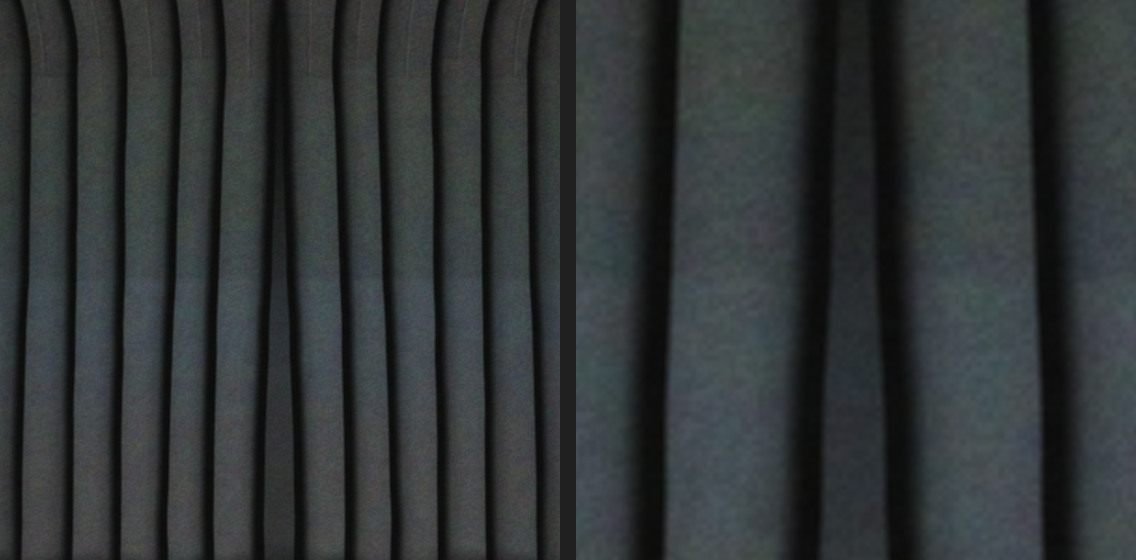
Left, the full canvas; right, a detail of the centre.
A Shadertoy shader for this texture:

```glsl
// Dark pleated curtain: soft vertical folds mirrored about a central gap.
// Each fold lies between two leaning edges and is shaded across its width;
// a curled, stitched heading, a cloth seam and mottled grain add wear.

const int EDGES = 7;
const float AXIS = 0.4987;       // mirror line
const float SEAM_Y = 0.5;        // height where the cloth is joined
const float HEAD_Y = 0.88;       // mean height of the heading hem
const float HEM_STEP = 0.016;    // alternation of hem height between folds
const float GAP = 0.0035;        // mean black width beside an edge
const float SHADE = 0.019;       // reach of the deep shade beside it
const float ROLL = 0.050;        // reach of the broad shade on the face
const float LIP = 0.006;         // softness of the lit lip of a fold
const float GRAIN = 0.050;
const float MOTTLE = 0.055;

// Fold edges at the seam, and their shift at the heading and at the floor.
const float EDGE[EDGES] = float[](-0.037, 0.049, 0.134, 0.221, 0.312, 0.387, 0.483);
const float LEAN_UP[EDGES] = float[](0.005, 0.005, 0.003, 0.003, 0.011, 0.015, 0.009);
const float LEAN_DOWN[EDGES] = float[](-0.012, -0.013, -0.007, -0.007, -0.015, -0.008, -0.014);

const vec3 BLACK = vec3(0.052, 0.054, 0.052);
const vec3 WARM = vec3(0.238, 0.240, 0.232);
const vec3 GREEN = vec3(0.238, 0.266, 0.256);
const vec3 BLUE = vec3(0.264, 0.298, 0.320);
const vec3 PALE = vec3(0.280, 0.286, 0.288);

float hash(vec2 p) {
    vec3 q = fract(vec3(p.xyx) * 0.1031);
    q += dot(q, q.yzx + 33.33);
    return fract((q.x + q.y) * q.z);
}

float noise(vec2 p) {
    vec2 i = floor(p), f = fract(p);
    f = f * f * (3.0 - 2.0 * f);
    return mix(mix(hash(i), hash(i + vec2(1, 0)), f.x),
               mix(hash(i + vec2(0, 1)), hash(i + vec2(1, 1)), f.x), f.y);
}

float fbm(vec2 p) {
    float sum = 0.0, amp = 0.5;
    for (int i = 0; i < 4; i++) {
        sum += amp * noise(p);
        p = p * 2.03 + 17.0;
        amp *= 0.5;
    }
    return sum;
}

// Horizontal position of a fold edge at height y.
float edgeX(int i, float y) {
    float up = clamp((y - SEAM_Y) / (HEAD_Y - SEAM_Y), 0.0, 1.0);
    float down = clamp((SEAM_Y - y) / SEAM_Y, 0.0, 1.0);
    float curl = clamp((y - HEAD_Y) / (1.0 - HEAD_Y), 0.0, 1.0);
    float pull = i == EDGES - 1 ? -0.006 : mix(0.023, 0.007, float(i) / 5.0);
    float wobble = 0.003 * (noise(vec2(y * 14.0, float(i) * 7.3)) - 0.5);
    return EDGE[i] + LEAN_UP[i] * up + LEAN_DOWN[i] * down * (2.0 - down)
         - pull * curl * curl + wobble;
}

// Cloth colour by height: warm heading, blue near the seam, pale floor.
vec3 clothColor(vec2 uv) {
    float y = uv.y + 0.14 * (fbm(uv * 6.0) - 0.47);
    vec3 upper = mix(GREEN, WARM, smoothstep(0.68, 0.95, y));
    vec3 lower = mix(PALE, BLUE, smoothstep(0.15, 0.46, y));
    upper = mix(upper, BLUE * 0.93, 0.7 * (1.0 - smoothstep(0.48, 0.72, y)));
    return mix(lower, upper, smoothstep(-0.008, 0.008, uv.y - SEAM_Y));
}

void mainImage(out vec4 fragColor, in vec2 fragCoord) {
    vec2 uv = fragCoord / iResolution.xy;
    float px = 1.0 / iResolution.y;
    float x = AXIS - abs(uv.x - AXIS), y = uv.y;

    // Find the fold and the edges on both sides of it.
    int fold = 0;
    float left = edgeX(0, y), right = 1.0;
    for (int i = 1; i < EDGES; i++) {
        float e = edgeX(i, y);
        if (x < e) { right = e; break; }
        left = e;
        fold = i;
    }
    bool isCenter = fold == EDGES - 1;
    float id = float(fold);

    // Shade across the fold: lit lip, rolling face, deep gap of varied width.
    float depth = right - x;
    float gap = GAP * (0.5 + noise(vec2(y * 5.0, id * 3.7)) + 0.3 * id * (1.0 - y));
    float lip = smoothstep(-0.001, max(LIP, px), x - left);
    float face = smoothstep(gap, gap + SHADE, depth) * mix(0.62, 1.0, smoothstep(0.006, ROLL, depth));
    float light = lip * face * mix(0.90, 1.0, smoothstep(0.0, 0.025, x - left));
    light *= 0.96 + 0.10 * hash(vec2(id, 4.0));
    if (fold == 0) light *= 0.88;
    if (isCenter) light = lip * mix(0.62, 0.05, smoothstep(0.3, 0.95, y));
    light *= 1.0 - 0.35 * (1.0 - smoothstep(0.0, 0.035, y + 0.02 * noise(uv * 30.0)));

    // Heading: hem crease and a faint vertical stitch on each fold.
    float hemY = HEAD_Y + HEM_STEP * (mod(id, 2.0) < 0.5 ? 1.0 : -1.0);
    float heading = smoothstep(-0.004, 0.004, y - hemY);
    float crease = exp(-pow((y - hemY) / 0.004, 2.0));
    float stitchX = x - mix(left, right, fold == 1 ? 0.28 : 0.46);
    float stitch = exp(-pow(stitchX / 0.0022, 2.0)) - 0.7 * exp(-pow((stitchX - 0.005) / 0.003, 2.0));
    light *= 1.0 - 0.07 * heading - 0.06 * crease;
    if (!isCenter && fold > 0) light += 0.13 * stitch * heading * face;

    // Mottled dye, slanted weave and fine speckle.
    vec3 tint = vec3(fbm(uv * 45.0), fbm(uv * 45.0 + 50.0), fbm(uv * 45.0 + 90.0)) - 0.47;
    float weave = noise(vec2(uv.x + 0.5 * uv.y, uv.y - 0.4 * uv.x) * vec2(120.0, 230.0)) - 0.5;
    float grain = 0.5 * weave + 0.7 * (noise(uv * 300.0) - 0.5);
    vec3 color = mix(BLACK, clothColor(uv), clamp(light, 0.0, 1.1));
    color += (MOTTLE * tint + GRAIN * grain) * (0.3 + 0.7 * light);
    fragColor = vec4(clamp(color, 0.0, 1.0), 1.0);
}
```
